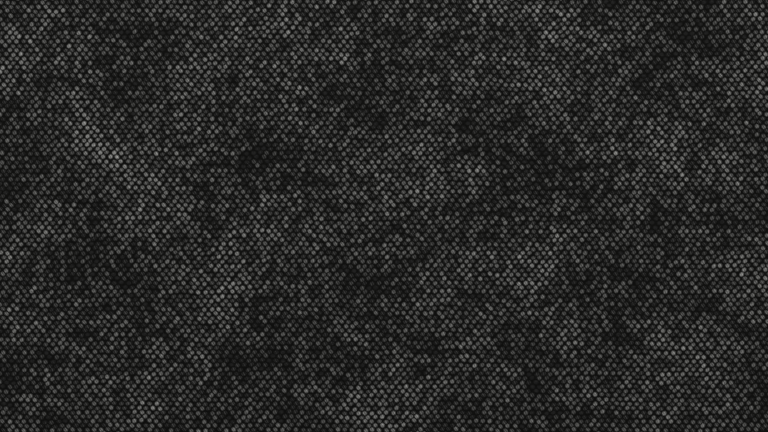
Give the GLSL for this texture, as a Shadertoy shader.

```glsl
float hash(vec2 cell) {
    return fract(sin(dot(cell, vec2(12.99, 78.23))) * 4375.85);
}

// Cellular noise: distance to the nearest scattered point
float cellular(vec2 p) {
    vec2 cell = floor(p);
    float nearest = 1.0;
    for (int j = -1; j <= 1; j++)
    for (int i = -1; i <= 1; i++) {
        vec2 c = cell + vec2(i, j);
        vec2 point = c + vec2(hash(c), hash(c + 37.0));
        nearest = min(nearest, length(p - point));
    }
    return nearest;
}

// Layered sines, turned and warped at each octave
float clouds(vec2 p) {
    float sum = 0.0, weight = 0.5;
    for (int i = 0; i < 5; i++) {
        p += 0.7 * sin(p.yx * 1.3 + float(i) * 2.1);
        sum += weight * sin(p.x) * sin(p.y + 1.7);
        p = mat2(1.4, 1.1, -1.1, 1.4) * p + 3.1;
        weight *= 0.68;
    }
    return sum;
}

// Faded patches, short creases and faint bands along the threads
float wear(vec2 uv) {
    float patches = 0.33 + 0.31 * clouds(uv * vec2(10.0, 12.0) + 2.0);
    patches += 0.2 * (0.45 - cellular(uv * 13.0 + 0.2 * sin(uv.yx * 31.0)));
    vec2 slant = vec2(uv.x - 0.6 * uv.y, uv.y + 0.6 * uv.x);
    float crease = 1.0 - cellular(slant * vec2(4.0, 11.0));
    patches += 0.12 * smoothstep(0.75, 0.98, crease);
    return patches + 0.05 * sin(uv.y * 97.0 + 2.0 * sin(uv.x * 5.0));
}

// Staggered oval stitches: x is height, y is the brightness of the yarn
vec2 weave(vec2 uv, float fade) {
    vec2 p = uv * vec2(62.0, 100.0);
    p += 0.12 * sin(uv.yx * vec2(23.0, 17.0)) + 0.06 * sin(uv.yx * 71.0);
    vec2 top = vec2(0.0, fade);
    float blur = 62.0 / iResolution.y;
    for (int j = -1; j <= 1; j++) {
        float row = floor(p.y) + float(j);
        float x = p.x + 0.5 * mod(row, 2.0);
        vec2 id = vec2(floor(x), row);
        float random = hash(id);
        vec2 d = vec2(x - id.x - 0.5, (p.y - row - 0.5) * 0.62);
        d += 0.2 * (vec2(hash(id + 11.0), hash(id + 53.0)) - 0.5);
        d.x += 0.3 * (hash(id + 91.0) - 0.5) * d.y;
        float radius = length(d / vec2(0.47, 0.38 + 0.1 * random));
        float height = 1.0 - smoothstep(0.25, 1.0 + 0.4 * blur, radius);
        float fibre = 0.1 * sin(d.x * 17.0 + d.y * 9.0 + random * 6.28);
        float tone = fade + 0.6 * (random - 0.5) + fibre;
        if (height > top.x) top = vec2(height, tone);
    }
    return top;
}

void mainImage(out vec4 fragColor, in vec2 fragCoord) {
    vec2 uv = fragCoord / iResolution.y;
    vec2 stitch = weave(uv, wear(uv));
    float tone = clamp(stitch.y, 0.0, 1.1);

    // Dark gaps below pale, worn yarn
    vec3 gap = vec3(0.066, 0.066, 0.062);
    vec3 yarn = mix(vec3(0.125, 0.125, 0.123), vec3(0.52, 0.52, 0.51), tone);
    vec3 color = mix(gap, yarn, stitch.x);

    // Lint and gentle light falling from the top
    float lint = hash(floor(uv * 260.0));
    color *= 0.9 + 0.2 * lint;
    color *= 0.95 + 0.1 * uv.y;
    fragColor = vec4(color, 1.0);
}
```
